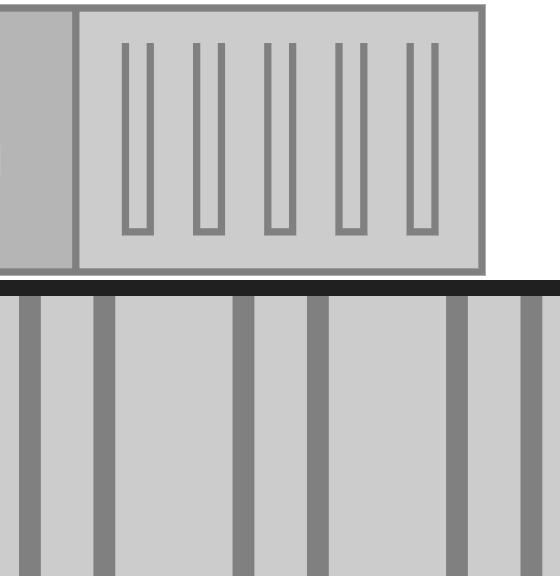
Top, the full canvas; bottom, a detail of the centre.
Write a Shadertoy shader that draws this pattern.

```glsl
// A flat grey case, cropped at the left, with a side bay and a panel of
// five open-topped U slots. Box distances give the case and the bay; the
// slots come from one U outline repeated sideways. Unit: canvas height.

const vec3 PAPER = vec3(1.0);
const vec3 PANEL = vec3(0.80);
const vec3 BAY   = vec3(0.71);
const vec3 LINE  = vec3(0.50);

const float LINE_WIDTH   = 0.0260;
const float CASE_RIGHT   = 1.7344;  // outer edges of the case
const float CASE_BOTTOM  = 0.0156;
const float CASE_TOP     = 0.9844;
const float DIVIDER_X    = 0.2708;  // centre of the line beside the bay

const float SLOT_COUNT   = 5.0;
const float SLOT_PITCH   = 0.2542;
const float SLOT_MIDDLE  = 1.0008;  // centre of the middle slot
const float SLOT_HALF    = 0.0573;  // outer half width
const float SLOT_BOTTOM  = 0.1589;
const float SLOT_TOP     = 0.8464;

const float GLINT_RADIUS = 1.10;    // shallow arc at the cropped edge
const float GLINT_DEPTH  = 0.0026;
const float GLINT_Y      = 0.427;
const float GLINT_MIX    = 0.5;

// Signed distance to the box between two corners
float boxDistance(vec2 p, vec2 low, vec2 high) {
    vec2 d = abs(p - 0.5 * (low + high)) - 0.5 * (high - low);
    return length(max(d, 0.0)) + min(max(d.x, d.y), 0.0);
}

// Signed distance to the strokes of the repeated U slots
float slotDistance(vec2 p) {
    float reach = 0.5 * (SLOT_COUNT - 1.0);
    float x = p.x - SLOT_MIDDLE;
    float index = clamp(floor(x / SLOT_PITCH + 0.5), -reach, reach);
    vec2 q = vec2(x - index * SLOT_PITCH, p.y);

    float outer = boxDistance(q, vec2(-SLOT_HALF, SLOT_BOTTOM),
                                 vec2(SLOT_HALF, SLOT_TOP));
    float innerHalf = SLOT_HALF - LINE_WIDTH;
    // The hollow runs past the top, leaving the slot open
    float hollow = boxDistance(q, vec2(-innerHalf, SLOT_BOTTOM + LINE_WIDTH),
                                  vec2(innerHalf, SLOT_TOP + 1.0));
    return max(outer, -hollow);
}

// Coverage of a shape, smoothed over one pixel
float coverage(float dist) {
    return clamp(0.5 - dist * iResolution.y, 0.0, 1.0);
}

void mainImage(out vec4 fragColor, in vec2 fragCoord) {
    vec2 p = fragCoord / iResolution.y;

    // Case outline and interior, both running off the left side
    float caseShape = boxDistance(p, vec2(-1.0, CASE_BOTTOM),
                                     vec2(CASE_RIGHT, CASE_TOP));
    float interior = caseShape + LINE_WIDTH;
    float divider = abs(p.x - DIVIDER_X) - 0.5 * LINE_WIDTH;

    // Panel, bay and the faint arc at the bay's edge
    vec2 glintCentre = vec2(GLINT_DEPTH - GLINT_RADIUS, GLINT_Y);
    float glint = length(p - glintCentre) - GLINT_RADIUS;
    vec3 fill = mix(PANEL, BAY, coverage(p.x - DIVIDER_X));
    fill = mix(fill, PANEL, GLINT_MIX * coverage(glint));

    // Line work
    fill = mix(fill, LINE, coverage(min(divider, slotDistance(p))));

    vec3 color = mix(PAPER, LINE, coverage(caseShape));
    color = mix(color, fill, coverage(interior));
    fragColor = vec4(color, 1.0);
}
```
